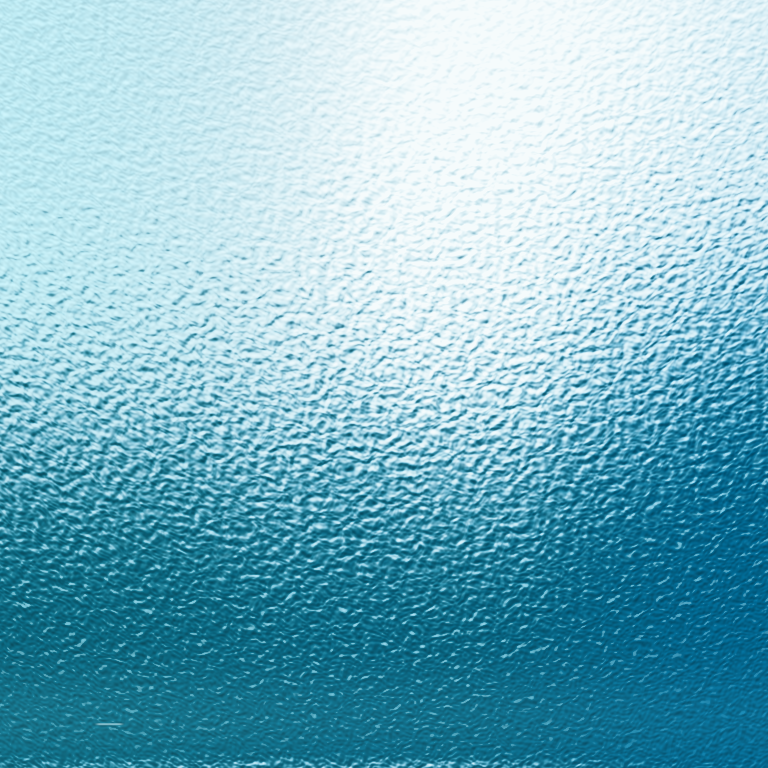
A Shadertoy shader for this texture:

```glsl
const vec2  GRAIN_FREQ   = vec2(88.0, 118.0); // relief cells across the canvas
const vec2  LIGHT_STEP   = vec2(-0.15, 0.30); // slope sampling offset, in cells
const float SLOPE_GAIN   = 2.7;
const float FINE_SCALE   = 1.9;
const float GRAIN_BEND   = 0.28;  // grain rows rise toward both sides
const float REFRACTION   = 0.082; // how far the relief shifts the backdrop
const float SHEEN        = 0.040; // faint relief in the bright area
const float HORIZON      = 0.352;
const float BEAM_X       = 0.56;
const float BEAM_LEAN    = 0.10;
const vec2  BEAM_WIDTH   = vec2(0.27, 0.48); // left, right
const vec3  FROST        = vec3(0.80, 0.93, 0.96);
const vec3  SCRATCH      = vec3(0.122, 0.163, 0.057); // x start, x end, y

const vec3 RAMP[6] = vec3[6](
    vec3(0.03, 0.39, 0.50), vec3(0.11, 0.48, 0.58), vec3(0.29, 0.62, 0.72),
    vec3(0.53, 0.76, 0.84), vec3(0.76, 0.89, 0.93), vec3(0.96, 0.985, 0.99));

vec2 hashGradient(vec2 cell) {
    vec3 q = fract(cell.xyx * vec3(0.1031, 0.1030, 0.0973));
    q += dot(q, q.yzx + 33.33);
    float angle = 6.28318 * fract((q.x + q.y) * q.z);
    return vec2(cos(angle), sin(angle));
}

float gradientNoise(vec2 p) {
    vec2 i = floor(p), f = p - i;
    vec2 u = f * f * f * (f * (f * 6.0 - 15.0) + 10.0);
    float a = dot(hashGradient(i), f);
    float b = dot(hashGradient(i + vec2(1, 0)), f - vec2(1, 0));
    float c = dot(hashGradient(i + vec2(0, 1)), f - vec2(0, 1));
    float d = dot(hashGradient(i + vec2(1, 1)), f - vec2(1, 1));
    return mix(mix(a, b, u.x), mix(c, d, u.x), u.y);
}

// Slope of the glass surface facing the light
float slope(vec2 p) {
    return SLOPE_GAIN * (gradientNoise(p + LIGHT_STEP) - gradientNoise(p - LIGHT_STEP));
}

vec3 rampColour(float level) {
    float t = clamp(level, 0.0, 1.0) * 5.0;
    int i = min(int(t), 4);
    return mix(RAMP[i], RAMP[i + 1], t - float(i));
}

void mainImage(out vec4 fragColor, in vec2 fragCoord) {
    vec2 uv = fragCoord / iResolution.xy;

    // Hammered relief on bent rows
    vec2 bent = uv;
    bent.y -= GRAIN_BEND * (uv.x - 0.45) * (uv.x - 0.45);
    vec2 p = bent * GRAIN_FREQ;
    p += 0.5 * vec2(gradientNoise(p * 0.4), gradientNoise(p * 0.4 + 41.7));
    float coarse = slope(p);
    float fine = slope(mat2(0.95, 0.31, -0.31, 0.95) * p * FINE_SCALE + 17.3);
    float low = 1.0 - smoothstep(0.06, 0.30, uv.y);
    float relief = mix(coarse, 0.65 * coarse + 0.35 * fine, low) + 0.5 * fine;

    // Height above the soft horizon, shifted by refraction
    float horizon = HORIZON + 0.16 * smoothstep(0.62, 1.0, uv.x)
                  + 0.03 * smoothstep(0.45, 0.0, uv.x)
                  - 0.02 * exp(-pow((uv.x - BEAM_X) / 0.12, 2.0));
    float drift = 0.03 * gradientNoise(uv * vec2(7.0, 3.0) + 5.0);
    float base = uv.y - horizon + drift;
    float height = base + REFRACTION * relief;
    height += 0.28 * (1.0 - smoothstep(0.003, 0.026, uv.y));

    // Light beam leaning right toward the top
    float dx = uv.x - BEAM_X - BEAM_LEAN * (uv.y - 0.4);
    float width = dx < 0.0 ? BEAM_WIDTH.x : BEAM_WIDTH.y;
    float beam = exp(-dx * dx / (width * width));

    float level = 0.79 * smoothstep(-0.22, 0.24, height)
                + 0.21 * beam * smoothstep(-0.06, 0.48, height);
    float bright = smoothstep(0.0, 0.3, base);
    level += SHEEN * relief * bright * (0.6 + 0.7 * uv.x) * (1.4 - 0.8 * uv.y);
    level += 0.13 * exp(-pow((uv.y - 0.065) / 0.065, 2.0)) * (1.0 - 0.4 * uv.x);
    vec3 colour = rampColour(level);

    // Blue on the right, green low on the left, cyan at the upper left
    float depth = 1.0 - clamp(level, 0.0, 1.0);
    colour += depth * smoothstep(0.55, 1.0, uv.x) * vec3(-0.025, 0.0, 0.045);
    colour += depth * smoothstep(0.55, 0.1, uv.x) * vec3(0.01, 0.01, -0.005);
    colour += bright * smoothstep(0.45, 0.0, uv.x) * vec3(-0.02, 0.02, 0.015);

    // Fine grain and sparse glints in the dark water
    colour *= 1.0 + 0.09 * depth * (coarse * 0.5 + fine);
    float glint = smoothstep(1.1, 2.1, coarse + 0.7 * fine) * depth;
    colour = mix(colour, FROST, 0.55 * glint * smoothstep(-0.55, -0.1, base));

    // Thin pale scratch
    float along = smoothstep(SCRATCH.x, SCRATCH.x + 0.008, uv.x)
                * (1.0 - smoothstep(SCRATCH.y - 0.008, SCRATCH.y, uv.x));
    float across = 1.0 - smoothstep(0.0004, 0.0022, abs(uv.y - SCRATCH.z));
    colour = mix(colour, FROST, 0.6 * along * across);

    fragColor = vec4(clamp(colour, 0.0, 1.0), 1.0);
}
```
